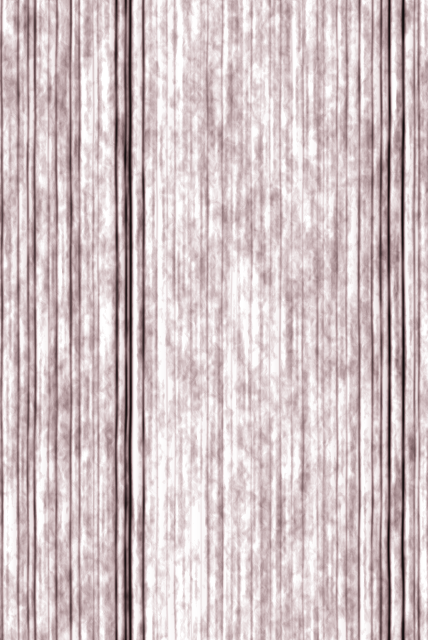
A Shadertoy shader for this texture:

```glsl
const float GROOVE_CELLS = 40.0;     // grooves across the width
const float GROOVE_JITTER = 0.8;
const float GROOVE_WOBBLE = 0.003;
const float THIN_GROOVE = 0.0020;
const float WIDE_GROOVE = 0.0044;
const float RIDGE_GLOW = 0.14;
const float BASE_LIGHT = 0.868;
const float FIBRE_GAIN = 0.26;
const float THREAD_GAIN = 0.16;
const float GRAIN_GAIN = 0.30;
const float STREAK_GAIN = 0.09;
const float BLOTCH_GAIN = 0.30;
const float STAIN_GAIN = 0.30;
const vec3 MIDTONE_TINT = vec3(0.075, -0.028, -0.016);

float hash(vec2 p) {
    return fract(sin(dot(p, vec2(127.1, 311.7))) * 43758.5);
}

float noise(vec2 p) {
    vec2 cell = floor(p);
    vec2 f = fract(p);
    f = f * f * (3.0 - 2.0 * f);
    float low = mix(hash(cell), hash(cell + vec2(1.0, 0.0)), f.x);
    float high = mix(hash(cell + vec2(0.0, 1.0)), hash(cell + vec2(1.0, 1.0)), f.x);
    return mix(low, high, f.y);
}

float fbm(vec2 p) {
    float sum = 0.0;
    float gain = 0.5;
    for (int i = 0; i < 3; i++) {
        sum += gain * noise(p);
        p = mat2(0.96, 0.28, -0.28, 0.96) * p * 2.03 + vec2(17.3, 9.1);
        gain *= 0.5;
    }
    return sum / 0.875;
}

float bump(float x, float width) {
    float d = x / width;
    return exp(-d * d);
}

// How weathered the wood is across the width: rough sides, calm centre
float roughness(float x) {
    float left = 0.30 * (1.0 - smoothstep(0.33, 0.37, x)) + 0.52 * bump(x - 0.305, 0.030);
    float right = 0.20 * smoothstep(0.74, 0.82, x) + 0.52 * bump(x - 0.935, 0.042);
    return 0.20 + left + right;
}

// Returns groove darkness in x and lit ridge in y
vec2 grooves(vec2 p, float pixel) {
    float x = p.x + GROOVE_WOBBLE * (noise(vec2(p.x * 14.0, p.y * 9.0)) - 0.5);
    float home = floor(x * GROOVE_CELLS);
    float open = 1.0;
    float ridge = 0.0;
    for (int i = -1; i <= 1; i++) {
        float id = home + float(i);
        float offset = 0.5 + GROOVE_JITTER * (hash(vec2(id, 3.0)) - 0.5);
        float center = (id + offset) / GROOVE_CELLS;
        float strength = roughness(center) * mix(0.25, 1.0, hash(vec2(id, 8.0)));
        float wear = mix(0.7, 1.3, noise(vec2(id * 5.0, p.y * 16.0)));
        float width = max(mix(THIN_GROOVE, WIDE_GROOVE, strength), 0.7 * pixel);
        float d = x - center;
        float depth = min(strength * wear * 1.2, 0.93);
        open *= 1.0 - depth * bump(d, width);
        open *= 1.0 - 0.16 * depth * bump(d + 0.006, 0.008);
        ridge += strength * bump(d - 2.4 * width, width);
    }
    return vec2(1.0 - open, ridge);
}

void mainImage(out vec4 fragColor, in vec2 fragCoord) {
    vec2 p = fragCoord / iResolution.x;
    float rough = roughness(p.x);

    // Straight wood texture: fine fibres, threads and soft streaks
    float fibre = noise(vec2(p.x * 170.0, p.y * 7.0)) - 0.5;
    float thread = noise(vec2(p.x * 95.0, p.y * 3.0) + 23.0) - 0.5;
    float streak = noise(vec2(p.x * 45.0, p.y * 2.5) + 57.0) - 0.5;

    // Crumbly surface: slanted grain, small blotches and stains
    vec2 warped = p + 0.008 * vec2(noise(p * 60.0), noise(p * 60.0 + 41.0));
    float grain = fbm(vec2(warped.x * 130.0, warped.y * 75.0) + 31.0) - 0.5;
    float blotch = fbm(vec2(warped.x * 48.0, warped.y * 27.0) + 83.0) - 0.5;
    float stain = smoothstep(0.48, 0.80, fbm(vec2(p.x * 55.0, p.y * 11.0) + 11.0));

    float light = BASE_LIGHT + FIBRE_GAIN * fibre + THREAD_GAIN * thread;
    light += STREAK_GAIN * streak + GRAIN_GAIN * grain + BLOTCH_GAIN * blotch;
    light += 0.06 * bump(p.x - 0.41, 0.07);
    light -= STAIN_GAIN * stain * rough;

    // Carve the grooves and light their edges
    vec2 carved = grooves(p, 1.0 / iResolution.x);
    light += RIDGE_GLOW * carved.y;
    light = clamp(light, 0.0, 1.0) * (1.0 - carved.x);
    light = clamp(light, 0.05, 1.0);

    // Wine tint, strongest in the midtones
    vec3 color = light + MIDTONE_TINT * 4.0 * light * (1.0 - light);
    fragColor = vec4(clamp(color, 0.0, 1.0), 1.0);
}
```
